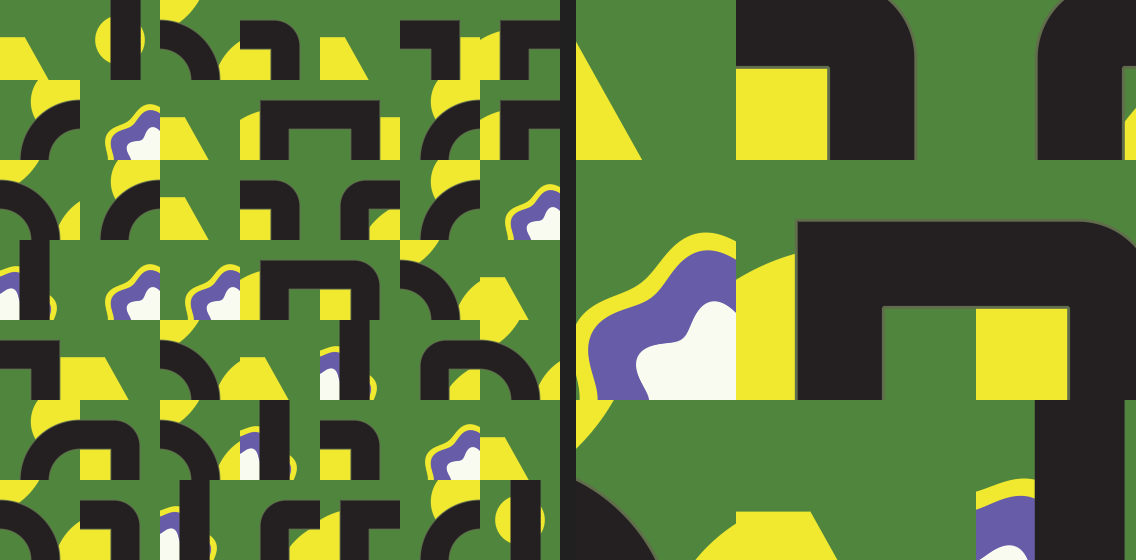
Left, the full canvas; right, a detail of the centre.
Reproduce this pattern procedurally as a WebGL 1 fragment shader.

```glsl
precision highp float;
uniform vec2 u_resolution;

const float TILES = 7.0;
const float PRIME = 53.0;          // modulus of the tile shuffle
const float PIPE_INNER = 0.38;
const float PIPE_OUTER = 0.755;
const float PIPE_HALF = 0.187;
const float SOFT_CORNER = 0.33;
const float RIM_WIDTH = 0.012;
const float LEDGE = 0.465;         // top of the flat yellow shapes
const float PETALS = 7.0;
const float PETAL_DEPTH = 0.048;
const vec3 GREEN = vec3(0.31, 0.52, 0.24);
const vec3 DARK = vec3(0.14, 0.125, 0.13);
const vec3 YELLOW = vec3(0.945, 0.915, 0.19);
const vec3 PURPLE = vec3(0.40, 0.36, 0.66);
const vec3 WHITE = vec3(0.975, 0.985, 0.94);
const vec3 RIM = vec3(0.38, 0.43, 0.30);

float pixelSize;

// Cubing modulo a prime shuffles the cells without repeats
float shuffle(float n) {
  float square = floor(mod(n * n + 0.5, PRIME));
  return floor(mod(square * n + 0.5, PRIME));
}

float circle(vec2 p, vec2 center, float radius) {
  return length(p - center) - radius;
}

float roundBox(vec2 p, float halfSize, float radius) {
  vec2 a = abs(p) - halfSize + radius;
  return length(max(a, 0.0)) + min(max(a.x, a.y), 0.0) - radius;
}

// Pipe from the left side to the bottom
float bend(vec2 p, float outerRadius, float innerRadius) {
  vec2 q = p - vec2(0.0, 1.0);
  return max(roundBox(q, PIPE_OUTER, outerRadius),
             -roundBox(q, PIPE_INNER, innerRadius));
}

float column(vec2 p, float center) {
  return abs(p.x - center) - PIPE_HALF;
}

vec3 paint(vec3 base, vec3 ink, float d) {
  return mix(base, ink, smoothstep(0.7, -0.7, d / pixelSize));
}

// Nested wavy layers around a tile corner
vec3 flower(vec2 p, vec2 center, float petalAngle) {
  vec2 q = p - center;
  float angle = atan(-q.y, q.x) - petalAngle;
  float d = length(q) - PETAL_DEPTH * cos(PETALS * angle);
  vec3 color = paint(GREEN, YELLOW, d - 0.68);
  color = paint(color, PURPLE, d - 0.605);
  return paint(color, WHITE, d - 0.39);
}

// p runs right and down across one tile
vec3 tile(vec2 p, float pick) {
  vec2 m = vec2(1.0 - p.x, p.y);
  vec3 color = GREEN;
  float yellow = 1.0;
  float pipe = 1.0;
  float rim = RIM_WIDTH;

  if (pick < 10.0) {               // trapezoid
    yellow = max(LEDGE - p.y, dot(p - vec2(0.31, LEDGE), vec2(0.873, -0.488)));
  } else if (pick < 17.0) {        // arc to the left
    yellow = min(circle(p, vec2(-0.3, -0.45), 0.91),
                 circle(p, vec2(1.39, 1.12), 0.72));
    pipe = bend(p, PIPE_OUTER, PIPE_INNER);
  } else if (pick < 23.0) {        // soft corner to the left
    yellow = max(p.x - 0.5, 0.5 - p.y);
    pipe = bend(p, SOFT_CORNER, 0.0);
  } else if (pick < 26.0) {        // square corner to the left
    yellow = max(LEDGE - p.y, 0.5 - p.x);
    pipe = bend(p, 0.0, 0.0);
  } else if (pick < 28.0) {        // column over a disc
    yellow = circle(p, vec2(0.5), 0.31);
    pipe = column(p, 0.57);
    rim = 0.0;
  } else if (pick < 32.0) {        // column over a flower
    color = flower(p, vec2(0.01, 1.02), radians(18.0));
    pipe = column(p, 0.432);
    rim = 0.0;
  } else if (pick < 37.0) {        // square corner to the right
    yellow = max(circle(p, vec2(0.5, 1.3), 0.944), p.x - 0.5);
    pipe = bend(m, 0.0, 0.0);
  } else if (pick < 43.0) {        // arc to the right
    yellow = max(circle(p, vec2(0.83, 0.27), 0.445), p.y - 0.55);
    pipe = bend(m, PIPE_OUTER, PIPE_INNER);
  } else if (pick < 49.0) {        // flower
    color = flower(p, vec2(0.98, 1.02), radians(101.0));
  } else {                         // soft corner to the right
    yellow = circle(p, vec2(1.3, 1.35), 0.85);
    pipe = bend(m, SOFT_CORNER, 0.0);
  }

  color = paint(color, YELLOW, yellow);
  color = paint(color, RIM, pipe);
  return paint(color, DARK, pipe + rim);
}

void main() {
  vec2 uv = gl_FragCoord.xy / u_resolution;
  vec2 grid = vec2(uv.x, 1.0 - uv.y) * TILES;
  vec2 cell = floor(grid);
  pixelSize = TILES / min(u_resolution.x, u_resolution.y);
  float pick = shuffle(cell.x + TILES * cell.y + 2.0);
  gl_FragColor = vec4(tile(fract(grid), pick), 1.0);
}
```
